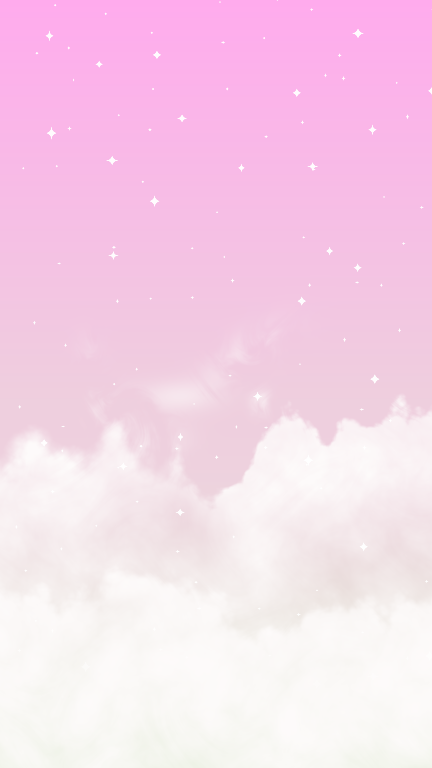
Write a Shadertoy shader that draws this background.

```glsl
const vec3 SKY_TOP = vec3(1.0, 0.67, 0.93);
const vec3 SKY_LOW = vec3(0.935, 0.81, 0.87);
const vec3 GROUND = vec3(0.90, 0.93, 0.86);
const vec3 CLOUD = vec3(0.992, 0.982, 0.98);
const float HORIZON = 0.48;       // share of the canvas height
const float BILLOW_SCALE = 9.0;   // largest puffs per canvas width
const float BILLOW_LIFT = 0.10;
const float BIG_CELL = 0.16;
const float SMALL_CELL = 0.095;
const float BIG_STAR = 0.0145;
const float SMALL_STAR = 0.0055;
const mat2 TURN = mat2(0.8, 0.6, -0.6, 0.8);

vec2 hash2(vec2 p) {
    vec3 q = fract(p.xyx * vec3(0.1031, 0.1030, 0.0973));
    q += dot(q, q.yzx + 33.33);
    return fract((q.xx + q.yz) * q.zy);
}

float cellDistance(vec2 p) {
    vec2 cell = floor(p), f = fract(p);
    float nearest = 2.0;
    for (int j = -1; j <= 1; j++)
        for (int i = -1; i <= 1; i++) {
            vec2 o = vec2(i, j);
            vec2 r = o + hash2(cell + o + 50.0) - f;
            nearest = min(nearest, dot(r, r));
        }
    return sqrt(nearest);
}

// Rounded cauliflower puffs, about 0 to 1
float billow(vec2 p) {
    float sum = 0.0, amp = 0.5;
    for (int i = 0; i < 4; i++) {
        sum += amp * (1.0 - 1.2 * cellDistance(p));
        p = TURN * p * 2.0 + 7.3;
        amp *= 0.5;
    }
    return sum;
}

// Warped layered sines, about -1 to 1
float haze(vec2 p) {
    float sum = 0.0, amp = 0.55;
    for (int i = 0; i < 6; i++) {
        p += 0.6 * sin(p.yx * 1.3 + float(i));
        sum += amp * sin(p.x) * cos(p.y);
        p = TURN * p * 1.9 + 2.7;
        amp *= 0.6;
    }
    return sum * 1.3;
}

float bump(float x, float center, float width) {
    float t = (x - center) / width;
    return exp(-t * t);
}

float blob(vec2 p, vec2 center, vec2 size) {
    vec2 q = (p - center) / size;
    return exp(-dot(q, q));
}

float backRidge(float x) {
    return 0.63 + 0.11 * smoothstep(0.50, 0.40, x) + 0.20 * smoothstep(0.49, 0.66, x)
        + 0.07 * bump(x, 0.09, 0.07) + 0.09 * bump(x, 0.26, 0.04)
        - 0.04 * bump(x, 0.75, 0.03) + 0.02 * bump(x, 0.95, 0.1);
}

float frontRidge(float x) {
    return 0.425 - 0.10 * bump(x, 0.61, 0.09) + 0.04 * bump(x, 0.32, 0.13)
        - 0.05 * bump(x, 0.14, 0.03) - 0.06 * bump(x, 0.89, 0.03);
}

// One four-pointed sparkle in a share of the grid cells
float sparkles(vec2 p, float cellSize, float radius, float share, float pixel) {
    vec2 cell = floor(p / cellSize);
    vec2 seed = hash2(cell + 11.0);
    vec2 center = (cell + 0.17 + 0.66 * hash2(cell + 83.0)) * cellSize;
    vec2 q = pow(abs(p - center) + 1e-5, vec2(0.6));
    float d = pow(q.x + q.y, 1.0 / 0.6) - radius * mix(0.6, 1.0, seed.y);
    return step(seed.x, share) * (1.0 - smoothstep(-pixel, pixel, d));
}

void mainImage(out vec4 fragColor, in vec2 fragCoord) {
    vec2 p = fragCoord / iResolution.x;
    float height = fragCoord.y / iResolution.y;
    float pixel = 1.0 / iResolution.x;

    // Sky
    vec3 color = mix(SKY_LOW, SKY_TOP, clamp((height - HORIZON) / (1.0 - HORIZON), 0.0, 1.0));
    color = mix(GROUND, color, smoothstep(0.0, HORIZON, height));

    float puffs = billow(p * BILLOW_SCALE);
    float mist = haze(p * 11.0);

    // Loose wisps above the bank
    vec2 slant = mat2(0.85, -0.53, 0.53, 0.85) * (p - vec2(0.57, 0.955));
    float wisp = 0.55 * blob(slant, vec2(0.0), vec2(0.11, 0.045))
        + 0.5 * blob(p, vec2(0.41, 0.86), vec2(0.09, 0.035))
        + 0.35 * blob(p, vec2(0.21, 0.96), vec2(0.03, 0.05))
        + 0.75 * blob(p, vec2(0.25, 0.835), vec2(0.055, 0.05))
        + 0.8 * blob(p, vec2(0.605, 0.845), vec2(0.022, 0.03))
        + 0.7 * blob(p, vec2(0.35, 0.76), vec2(0.07, 0.05));
    color = mix(color, CLOUD, wisp * smoothstep(-0.5, 0.7, mist + puffs - 0.5));

    // Back bank: bright rim, thin and rosy inside
    float depth = backRidge(p.x) - p.y + BILLOW_LIFT * (puffs - 0.5) + 0.015 * mist;
    float softness = mix(0.09, 0.025, smoothstep(0.3, 0.55, p.x));
    float density = 0.48 + 0.4 * exp(-8.0 * max(depth, 0.0)) + 0.16 * mist + 0.5 * (puffs - 0.5)
        + 0.3 * blob(p, vec2(0.08, 0.69), vec2(0.15, 0.09))
        + 0.28 * blob(p, vec2(0.78, 0.69), vec2(0.22, 0.10))
        + 0.3 * blob(p, vec2(0.59, 0.50), vec2(0.06, 0.13))
        - 0.3 * blob(p, vec2(0.44, 0.55), vec2(0.12, 0.10))
        - 0.3 * blob(p, vec2(0.84, 0.47), vec2(0.20, 0.07));
    color = mix(color, CLOUD, smoothstep(0.0, softness, depth) * clamp(density, 0.0, 1.0));

    // Front bank: dense, thinning toward the ground
    depth = frontRidge(p.x) - p.y + BILLOW_LIFT * (puffs - 0.5) + 0.015 * mist;
    density = 0.84 + 0.12 * mist + 0.4 * (puffs - 0.5)
        - 0.25 * blob(p, vec2(0.29, 0.385), vec2(0.10, 0.03));
    density *= smoothstep(-0.12, 0.2, p.y + 0.05 * mist + 0.05 * p.x);
    color = mix(color, CLOUD, smoothstep(0.0, 0.05, depth) * clamp(density, 0.0, 1.0));

    // Sparkles
    float stars = max(sparkles(p, BIG_CELL, BIG_STAR, 0.5, pixel),
                      sparkles(p + 0.37, SMALL_CELL, SMALL_STAR, 0.5, pixel));
    color = mix(color, vec3(1.0), 0.95 * stars * smoothstep(0.1, 0.4, p.y));

    fragColor = vec4(color, 1.0);
}
```
